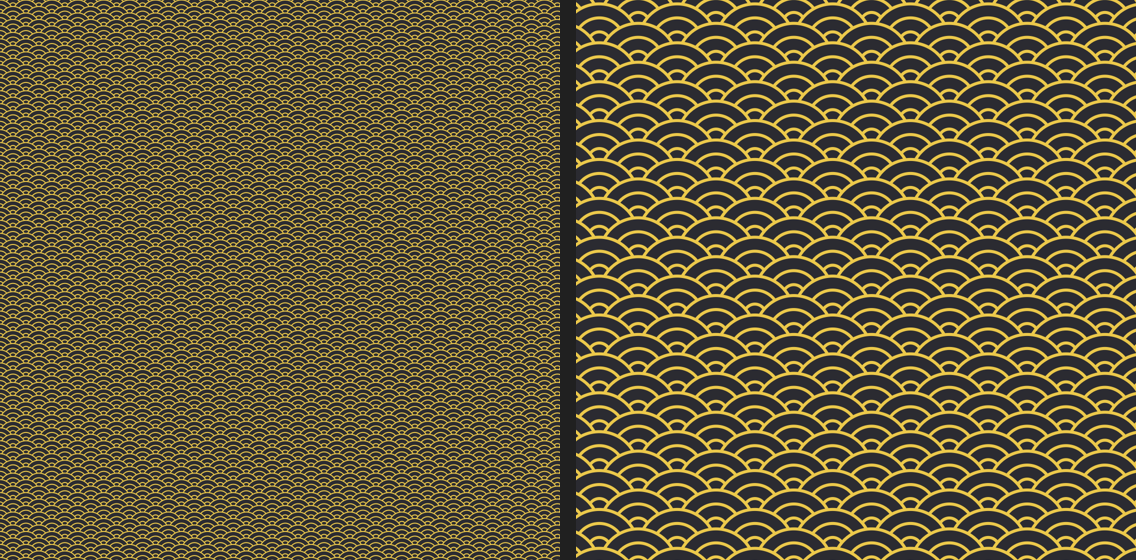
Left, the full canvas; right, a detail of the centre.
Write a Shadertoy shader that draws this pattern.

```glsl
// Seigaiha waves: overlapping rows of concentric gold arcs on a dark ground.

// Lengths are in units of one scale's outer radius.
const float RADII_PER_CANVAS = 43.2;   // 21.6 scales across, 43.2 down
const float ROW_STEP = 0.5;            // rise from one row to the next
const float ROW_PHASE = 0.2;           // centre height of row zero
const float HALF_STROKE = 0.039;
const float RING_STEP = 0.36;          // gap between concentric arcs
const float LAST_RING = 2.0;           // index of the innermost arc
const int ROWS_IN_REACH = 4;           // rows that can overlap one point

const int TAPS = 8;                    // filter samples per axis
const float TAP_STEP = 0.5;            // sample spacing in pixels
const float FILTER_RADIUS = 2.0;       // filter reach in pixels
const float PI = 3.14159;

const vec3 GROUND = vec3(0.169, 0.169, 0.192);
const vec3 GOLD = vec3(0.925, 0.788, 0.294);

// Antialiased fill of a signed distance
float coverage(float dist, float softness) {
    return clamp(0.5 - dist / softness, 0.0, 1.0);
}

// Distance to the nearest scale centre in a row; odd rows shift by half a scale
float scaleRadius(vec2 p, float row) {
    float x = p.x + mod(row, 2.0);
    return length(vec2(mod(x + 1.0, 2.0) - 1.0, p.y - row * ROW_STEP));
}

// Ink of the concentric arc nearest to this radius
float ringInk(float radius, float softness) {
    float ring = clamp(round((1.0 - radius) / RING_STEP), 0.0, LAST_RING);
    float dist = abs(radius - 1.0 + ring * RING_STEP);
    return coverage(dist - HALF_STROKE, softness);
}

// Stacks rows back to front, so lower scales hide higher ones
float waveInk(vec2 p, float softness) {
    float backRow = floor(p.y / ROW_STEP) + 1.0;
    float ink = 0.0;
    for (int i = 0; i < ROWS_IN_REACH; i++) {
        float radius = scaleRadius(p, backRow - float(i));
        float ring = ringInk(radius, softness);
        ink = radius > 1.0 ? mix(ink, 1.0, ring) : ring;
    }
    return ink;
}

// Windowed sinc: a crisp pixel filter with slight undershoot
float sinc(float x) {
    float a = max(abs(x) * PI, 0.0001);
    return sin(a) / a;
}

float filterWeight(float x) {
    return sinc(x) * sinc(x / FILTER_RADIUS);
}

// Weighted average of the ink around one pixel
float filteredInk(vec2 p, float pixel) {
    float sum = 0.0;
    float total = 0.0;
    float middle = 0.5 * float(TAPS - 1);
    for (int j = 0; j < TAPS; j++) {
        for (int i = 0; i < TAPS; i++) {
            vec2 offset = (vec2(i, j) - middle) * TAP_STEP;
            float weight = filterWeight(offset.x) * filterWeight(offset.y);
            sum += weight * waveInk(p + offset * pixel, pixel * TAP_STEP);
            total += weight;
        }
    }
    return sum / total;
}

void mainImage(out vec4 fragColor, in vec2 fragCoord) {
    float pixel = RADII_PER_CANVAS / iResolution.y;
    vec2 p = fragCoord * pixel - vec2(0.0, ROW_PHASE);
    vec3 color = GROUND + (GOLD - GROUND) * filteredInk(p, pixel);
    fragColor = vec4(clamp(color, 0.0, 1.0), 1.0);
}
```
